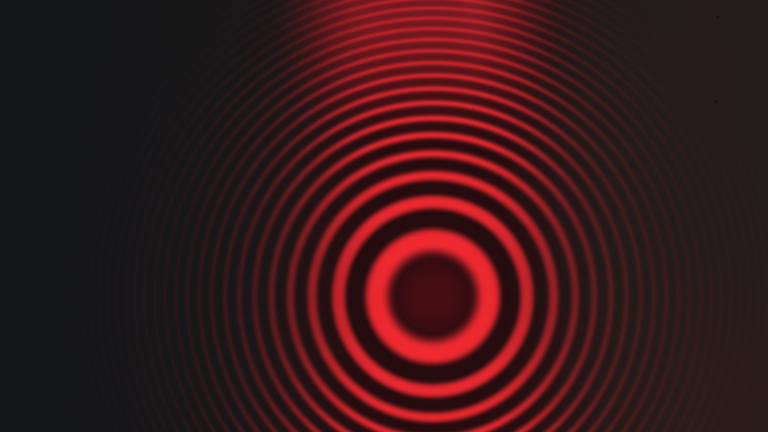
Write a WebGL 1 fragment shader that draws this background.

```glsl
precision highp float;

uniform vec2 u_resolution;

// Lengths are in canvas heights
const vec2 CENTER = vec2(1.002, 0.3137);
const float RING_PERIOD = 0.0306;    // spacing of rings in squared radius
const float FIRST_RING = 0.0174;     // squared radius of the innermost ring
const float BEAM_WIDTH = 0.305;
const float BEAM_TAPER = 0.09;       // narrowing of the beam above the center
const float CORE_RADIUS = 0.10;
const float DUST_CELLS = 7.0;
const float DUST_RADIUS = 0.006;

const vec3 SHADE_LEFT = vec3(0.080, 0.086, 0.093);
const vec3 SHADE_RIGHT = vec3(0.137, 0.113, 0.108);
const vec3 WARM_CORNER = vec3(0.025, 0.0, 0.0);
const vec3 GAP_COLOR = vec3(0.15, 0.04, 0.05);
const vec3 CORE_COLOR = vec3(0.27, 0.05, 0.07);
const vec3 WASH_COLOR = vec3(0.54, 0.11, 0.14);
const vec3 RING_COLOR = vec3(0.94, 0.16, 0.19);

float hash(vec2 p) {
    return fract(sin(dot(p, vec2(127.1, 311.7))) * 43758.5453);
}

// Horizontal falloff with a broad, bright middle
float beam(vec2 offset) {
    float width = BEAM_WIDTH - BEAM_TAPER * max(offset.y, 0.0);
    float x = offset.x / width;
    return 1.0 / (1.0 + x * x * x * x);
}

// Interference rings, evenly spaced in squared radius, softer outward
float rings(float radius) {
    float phase = (radius * radius - FIRST_RING) / RING_PERIOD;
    float wave = 0.5 + 0.5 * cos(6.28319 * phase);
    float bold = smoothstep(0.22, 0.98, wave);
    float soft = 0.92 * wave * wave;
    float profile = mix(bold, soft, smoothstep(0.14, 0.36, radius));
    float footprint = 2.0 * radius / (RING_PERIOD * u_resolution.y);
    return mix(profile, 0.35, smoothstep(0.25, 0.6, footprint));
}

// Sparse specks, at most one in each cell
float dust(vec2 p) {
    vec2 cell = floor(p * DUST_CELLS);
    vec2 spot = 0.2 + 0.6 * vec2(hash(cell), hash(cell + 17.0));
    float d = length(fract(p * DUST_CELLS) - spot) / DUST_CELLS;
    float present = step(0.88, hash(cell + 41.0));
    return present * (1.0 - smoothstep(0.2 * DUST_RADIUS, DUST_RADIUS, d));
}

void main() {
    vec2 p = gl_FragCoord.xy / u_resolution.y;
    float aspect = u_resolution.x / u_resolution.y;
    vec2 offset = p - CENTER;
    float radius = length(offset);
    float light = beam(offset);

    // Dark backdrop, cooler on the left
    vec3 color = mix(SHADE_LEFT, SHADE_RIGHT, smoothstep(0.0, aspect, p.x));
    color += WARM_CORNER * smoothstep(1.2, 1.65, p.x) * (1.0 - smoothstep(0.1, 0.6, p.y));
    color *= 1.0 - 0.4 * dust(p) * smoothstep(1.4, 1.6, p.x);

    // Deep red gaps and dim core
    color = mix(color, GAP_COLOR, 0.9 * light);
    float core = 1.0 - smoothstep(0.3 * CORE_RADIUS, 1.3 * CORE_RADIUS, radius);
    color = mix(color, CORE_COLOR, core);

    // Glow entering from the top edge
    float column = smoothstep(0.62, 0.86, p.x) * (1.0 - smoothstep(1.08, 1.32, p.x));
    float wash = column * smoothstep(0.64, 0.97, p.y);
    float streak = exp(-pow((p.x - 1.10) / 0.035, 2.0)) * smoothstep(0.78, 1.0, p.y);
    color = mix(color, WASH_COLOR, 0.78 * wash);
    color += vec3(0.04, 0.015, 0.02) * streak;

    // Bright rings, dimmer near the top and far from the center
    float strength = light * (1.0 - 0.42 * smoothstep(0.66, 1.0, p.y));
    strength *= 1.0 - 0.7 * smoothstep(0.55, 0.95, radius) * (1.0 - column);
    color = mix(color, RING_COLOR, rings(radius) * strength);

    gl_FragColor = vec4(color, 1.0);
}
```
